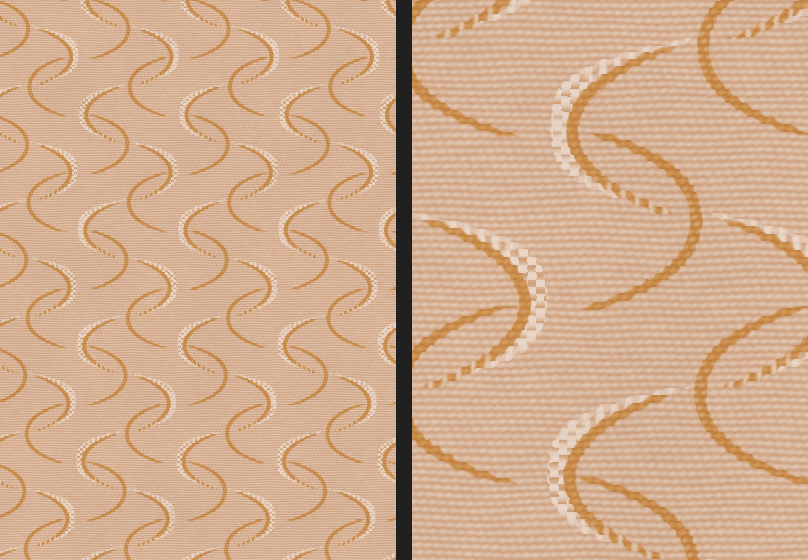
Left: the whole. Right: its middle third, enlarged.
This pattern is drawn by a WebGL 2 fragment shader. Its source:

```glsl
#version 300 es
precision highp float;
// Ribbed cloth woven with interlocking crescents: a pale stitched bow with a
// gold lining, hooked by a plain gold bow. One motif is repeated on a grid and
// again by a glide reflection; each bow is a quartic curve with tapered ends.

uniform vec2 u_resolution;
out vec4 fragColor;

// Lengths are in design units: the canvas is HEIGHT units tall, y runs down.
const float HEIGHT = 768.0;
const vec2 REPEAT = vec2(137.5, 158.5);
const vec2 ORIGIN = vec2(190.0, 354.0);   // upper tip of a pale bow
const vec2 CELL_MARGIN = vec2(35.0, 18.0);
const float MIRROR_SUM = 487.0;           // twice the x of the glide axis
const float SKEW = 0.008;                 // drift of the cloth to the left
const float RIB = 3.35;                   // height of one weft rib
const float YARN = 4.4;                   // spacing of the warp yarns
const float TOOTH = 6.5;                  // spacing of the pale teeth
const float GOLD_WIDTH = 2.7;             // half width at the apex

const vec3 GROUND_DARK = vec3(0.800, 0.615, 0.475);
const vec3 GROUND_LIGHT = vec3(0.880, 0.775, 0.695);
const vec3 GOLD_DARK = vec3(0.735, 0.480, 0.215);
const vec3 GOLD_LIGHT = vec3(0.825, 0.595, 0.340);
const vec3 PALE = vec3(0.905, 0.825, 0.765);
const vec3 STITCH_GAP = vec3(0.795, 0.610, 0.450);
const float TAU = 6.2831853;

vec2 hashGradient(vec2 cell) {
  float h = fract(sin(dot(cell, vec2(127.1, 311.7))) * 43758.5);
  return vec2(cos(TAU * h), sin(TAU * h));
}

float gradientNoise(vec2 p) {
  vec2 i = floor(p), f = p - i;
  vec2 u = f * f * f * (f * (f * 6.0 - 15.0) + 10.0);
  vec2 e = vec2(1.0, 0.0);
  float a = dot(hashGradient(i), f);
  float b = dot(hashGradient(i + e.xy), f - e.xy);
  float c = dot(hashGradient(i + e.yx), f - e.yx);
  float d = dot(hashGradient(i + e.xx), f - e.xx);
  return mix(mix(a, b, u.x), mix(c, d, u.x), u.y);
}

// Signed distance to a bow bulging right; k holds the square and quartic terms.
float bow(vec2 q, vec2 apex, vec2 k) {
  float y = q.y - apex.y, y2 = y * y;
  float slope = y * (2.0 * k.x + 4.0 * k.y * y2);
  return (q.x - apex.x + y2 * (k.x + k.y * y2)) / sqrt(1.0 + slope * slope);
}

float inside(float d, float blur) { return smoothstep(blur, -blur, d); }

// Soft pulse train: 1 on each stitch, 0 in the gaps.
float stitches(float t, float duty, float blur) {
  return inside(abs(fract(t) - 0.5) - 0.5 * duty, blur);
}

// Tapered gold strand of the given half height.
float strand(float d, float y, float halfHeight, float blur) {
  float t = abs(y) / halfHeight;
  float width = GOLD_WIDTH * mix(1.0, 0.5, min(t * t, 1.0));
  return inside(abs(d) - width, blur) * inside(abs(y) - halfHeight, blur);
}

// Lays one motif over the cloth colour.
vec3 weaveMotif(vec3 cloth, vec2 p, float rib, float yarn, float blur) {
  vec2 q = mod(p - ORIGIN + CELL_MARGIN, REPEAT) - CELL_MARGIN;
  float outer = bow(q, vec2(53.0, 39.0), vec2(0.008, 2.0e-5));
  float lining = bow(q, vec2(43.0, 41.0), vec2(0.025, 4.0e-6));
  float hook = bow(vec2(-q.x, q.y), vec2(14.0, 82.0), vec2(0.019, 6.5e-6));

  // Pale bow: teeth near the tips, staggered stitches on the flank
  float pale = inside(max(outer, -lining), blur) * inside(abs(q.y - 39.0) - 40.5, blur);
  float flank = 1.0 - smoothstep(18.0, 28.0, abs(q.y - 39.0));
  float teeth = stitches(q.x / TOOTH, 0.62, 0.16);
  float rim = inside(abs(outer + 1.3) - 1.6, blur);
  float column = floor(q.x / 4.0);
  float flankStitch = stitches(q.y / 7.0 + 0.5 * column, 0.74, 0.16);
  float lit = mix(max(teeth, rim * 0.75), flankStitch, flank);
  vec3 paleYarn = mix(STITCH_GAP, PALE, lit) * (0.985 + 0.03 * rib);
  cloth = mix(cloth, paleYarn, pale * mix(0.55 + 0.45 * lit, 1.0, flank));

  // Gold lining, crossed by pale stitches along its lower tip
  vec3 gold = mix(GOLD_DARK, GOLD_LIGHT, 0.6 * rib + 0.4 * yarn);
  float crossed = stitches(q.x / TOOTH + 0.5, 0.35, 0.15) * smoothstep(60.0, 68.0, q.y);
  float liningMask = strand(lining, q.y - 41.0, 37.5, blur);
  cloth = mix(cloth, mix(gold, PALE, 0.8 * crossed), 0.93 * liningMask);

  // Gold hook, with the ground glinting through its apex
  float glint = (1.0 - smoothstep(8.0, 20.0, abs(q.y - 82.0))) * yarn * rib;
  float hookMask = strand(hook, q.y - 82.0, 40.5, blur);
  return mix(cloth, gold, hookMask * (0.96 - 0.4 * glint));
}

void main() {
  float unitsPerPixel = HEIGHT / u_resolution.y;
  vec2 p = gl_FragCoord.xy * unitsPerPixel;
  p.y = HEIGHT - p.y;
  float blur = max(0.7 * unitsPerPixel, 0.5);

  // Ground: wavering ribs broken by slanted yarns, with streaks and slubs
  float waver = 0.5 * gradientNoise(p * vec2(0.025, 0.04));
  float ribPhase = p.y / RIB + waver;
  float rib = 0.5 + 0.5 * cos(TAU * ribPhase);
  float row = floor(ribPhase + 0.5);
  float yarn = 0.5 + 0.5 * cos(TAU * (p.x / YARN + 0.5 * row + 0.25 * ribPhase));
  float streak = gradientNoise(vec2(p.x * 0.07, row * 0.73));
  float slub = gradientNoise(p * vec2(0.35, 0.45));
  float light = 0.08 + 0.66 * rib + 0.22 * yarn + 0.15 * streak + 0.18 * slub;
  vec3 cloth = mix(GROUND_DARK, GROUND_LIGHT, clamp(light, 0.0, 1.0));

  // Motifs follow the skew and step slightly from rib to rib
  vec2 m = vec2(p.x + SKEW * (p.y - ORIGIN.y), p.y);
  m.y -= 0.5 * RIB * (ribPhase - row);
  m.x += 0.8 * slub;
  cloth = weaveMotif(cloth, m, rib, yarn, blur);
  vec2 glide = vec2(MIRROR_SUM - m.x, m.y + 0.5 * REPEAT.y);
  cloth = weaveMotif(cloth, glide, rib, yarn, blur);

  // Faint uneven wear
  cloth *= 1.0 + 0.02 * gradientNoise(p * 0.012);
  fragColor = vec4(cloth, 1.0);
}
```
